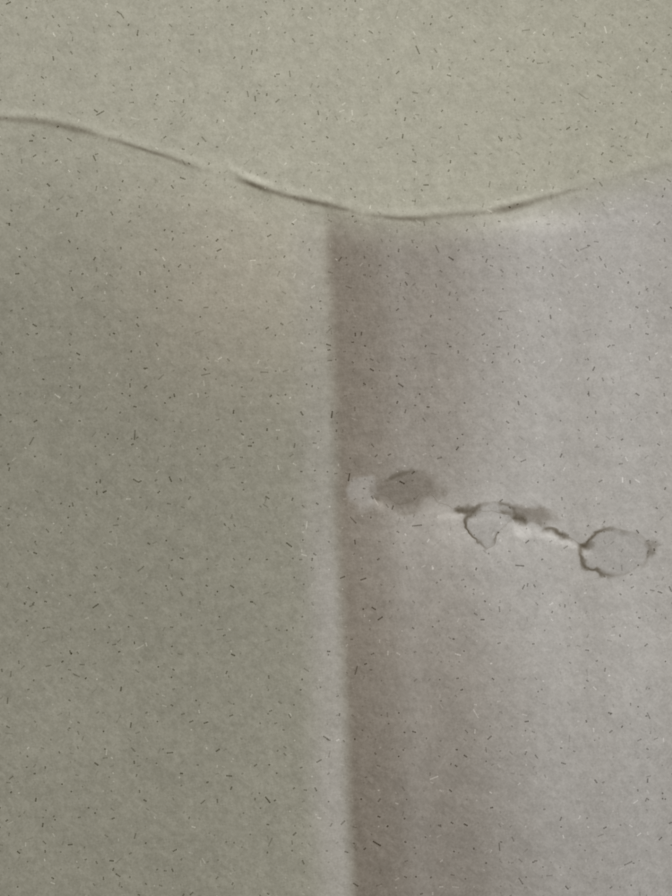
Give the GLSL for this texture, as a Shadertoy shader.

```glsl
// Worn brown cardboard with a curved crease, a vertical fold and a ragged surface tear.
const vec3 SAND = vec3(0.652, 0.641, 0.578);
const vec3 SAGE = vec3(0.528, 0.517, 0.463);
const vec3 PALE = vec3(0.655, 0.640, 0.615);
const vec3 SHADOW = vec3(0.492, 0.458, 0.412);
const vec3 RIDGE = vec3(0.628, 0.610, 0.580);
const vec3 INK = vec3(0.33, 0.30, 0.25);
const float GRAIN = 0.075;
const float FIBRE = 0.22;
const float RAGGED = 0.024;

float hash(vec2 p) {
  return fract(sin(dot(p, vec2(127.1, 311.7))) * 43758.5453);
}

float noise(vec2 p) {
  vec2 i = floor(p), f = fract(p);
  f = f * f * (3.0 - 2.0 * f);
  return mix(mix(hash(i), hash(i + vec2(1, 0)), f.x),
             mix(hash(i + vec2(0, 1)), hash(i + vec2(1, 1)), f.x), f.y);
}

// Layered noise centred on zero.
float fbm(vec2 p) {
  float sum = -0.47, amp = 0.5;
  for (int i = 0; i < 4; i++) {
    sum += amp * noise(p);
    p = mat2(1.6, 1.2, -1.2, 1.6) * p + 7.3;
    amp *= 0.5;
  }
  return sum;
}

float bell(float x, float width) { return exp(-x * x / (width * width)); }
float blob(vec2 p, vec2 centre, vec2 radii) { return bell(length((p - centre) / radii), 1.0); }
float inside(float d, float soft) { return 1.0 - smoothstep(-soft, soft, d); }
float span(float x, float a, float b, float soft) { return inside(a - x, soft) * inside(x - b, soft); }

float creaseHeight(float x) {
  float d = x - 0.47;
  float rise = d < 0.0 ? 0.113 * smoothstep(0.0, 0.5, -d) : 0.078 * smoothstep(0.0, 0.4, d);
  return 0.757 + rise + 0.006 * fbm(vec2(x * 22.0, 3.0));
}

// Signed distance to an oval that narrows towards its lower end.
float flap(vec2 p, vec2 centre, vec2 radii, float taper) {
  vec2 q = (p - centre) / radii;
  q.x /= 1.0 + taper * clamp(q.y, -1.0, 1.0);
  return (length(q) - 1.0) * min(radii.x, radii.y);
}

// Large areas of tone, the fold and its corrugated shadow.
vec3 board(vec2 p, float above) {
  float s = p.x - 0.391 + 0.037 * p.y + 0.007 * fbm(vec2(p.y * 14.0, 1.0));
  float low = 1.0 - smoothstep(0.0, 0.35, p.y);
  vec3 top = SAND * (0.95 + 0.06 * bell(p.x - 0.45, 0.35));
  vec3 left = mix(SAGE, top, smoothstep(-0.28, 0.08, above));
  left += vec3(0.020, 0.008, 0.006) * blob(p, vec2(0.26, 0.67), vec2(0.13));
  left += 0.018 * blob(p, vec2(0.07, 0.19), vec2(0.08, 0.06));
  left += 0.022 * smoothstep(-0.22, -0.04, s);
  float reach = 0.27 - 0.08 * bell(p.y - 0.4, 0.1) + 0.04 * low;
  float ripple = 0.15 * bell(s - 0.078, 0.018) - 0.08 * bell(s - 0.14, 0.025)
               + 0.05 * sin(s * 62.0) * smoothstep(0.16, 0.24, s);
  float light = smoothstep(-0.04, reach, s + 0.03 * fbm(p * 9.0)) + ripple;
  vec3 right = mix(SHADOW, PALE, clamp(light, 0.0, 1.05)) * (1.0 - 0.07 * low);
  vec3 lower = mix(left, right, smoothstep(-0.01, 0.014, s));
  float band = smoothstep(-0.055, -0.016, s) * inside(s, 0.01);
  band *= mix(0.8, 0.35, smoothstep(0.35, 0.62, p.y)) * (0.75 + 0.4 * noise(p * vec2(30, 9)));
  return mix(mix(lower, RIDGE, band), top, smoothstep(-0.05, 0.02, above));
}

// Short dark and pale fibres, one per occupied cell.
float fibres(vec2 p, float px) {
  float total = 0.0;
  for (int i = 0; i < 3; i++) {
    float scale = 42.0 + 31.0 * float(i);
    vec2 g = p * scale + 5.7 * float(i), id = floor(g);
    vec2 q = fract(g) - 0.3 - 0.4 * vec2(hash(id), hash(id + 31.0));
    float angle = 6.2832 * hash(id + 57.0), size = 0.2 * pow(hash(id + 83.0), 2.0);
    vec2 dir = vec2(cos(angle), sin(angle));
    q -= dir * clamp(dot(q, dir), -size, size);
    float pick = hash(id + 11.0), strength = pow(hash(id + 97.0), 2.0);
    float tone = pick < 0.28 ? -1.0 : (pick > 0.9 ? 0.6 : 0.0);
    total += tone * strength * inside(length(q) / scale - 0.0007, 1.2 * px);
  }
  return total;
}

// Worn groove in separate strokes, with a pale lip.
vec3 crease(vec3 col, vec2 p, float above) {
  float wear = 0.07 + 0.3 * span(p.x, -0.1, 0.225, 0.025) + 0.4 * span(p.x, 0.265, 0.39, 0.02)
             + 0.42 * span(p.x, 0.42, 0.64, 0.025);
  wear *= 0.45 + 0.9 * noise(vec2(p.x * 35.0, 8.0));
  col = mix(col, INK, wear * bell(above, 0.0022 + 0.0025 * noise(vec2(p.x * 25.0, 4.0))));
  col += 0.05 * (0.3 + wear) * bell(above - 0.008, 0.005) - 0.035 * wear * bell(above + 0.008, 0.008);
  col += 0.085 * blob(p, vec2(0.59, 0.752), vec2(0.065, 0.016));
  float branch = p.y - 0.813 + 0.55 * (p.x - 0.262);
  return col + span(p.x, 0.255, 0.3, 0.01) * (0.05 * bell(branch, 0.005) - 0.06 * bell(branch + 0.008, 0.003));
}

// Raised paper, hollows and flaps with broken outlines.
vec3 tear(vec3 col, vec2 p) {
  vec2 t = p + RAGGED * vec2(fbm(p * 40.0), fbm(p * 40.0 + 19.0));
  vec2 centreA = vec2(0.545, 0.414), centreB = vec2(0.69, 0.381);
  float broken = smoothstep(0.3, 0.65, noise(p * 62.0));
  col += 0.045 * blob(p, vec2(0.51, 0.408), vec2(0.075, 0.035));
  col = mix(col, PALE, 0.6 * inside(flap(t, vec2(0.409, 0.453), vec2(0.019), 0.0), 0.005));
  float hollow = flap(t, vec2(0.457, 0.45), vec2(0.034, 0.019), 0.2);
  float pocket = flap(t, vec2(0.592, 0.424), vec2(0.027, 0.008), 0.0);
  col = mix(col, SHADOW * 0.91, 0.65 * max(inside(hollow, 0.007), inside(pocket, 0.005)));
  float a = flap(t, centreA, vec2(0.023, 0.026), 0.6);
  float b = flap(t, centreB, vec2(0.04, 0.026), 0.25), d = min(a, b);
  vec2 side = p - (a < b ? centreA : centreB);
  float shaded = max(smoothstep(-0.005, 0.025, -side.x), 0.5 * broken);
  col = mix(col, PALE * 0.91, 0.5 * inside(d, 0.004));
  col = mix(col, INK, (0.12 + 0.6 * shaded) * bell(d, 0.0024));
  col = mix(col, INK, 0.5 * broken * bell(hollow, 0.0025));
  float spine = t.y - 0.462 + 0.23 * (t.x - 0.414) + 0.012 * noise(vec2(p.x * 38.0, 2.0));
  float along = span(p.x, 0.418, 0.66, 0.01);
  col = mix(col, INK, along * (0.12 + 0.65 * broken) * bell(spine, 0.0015 + 0.0035 * broken));
  return col + 0.065 * along * (0.4 + broken) * bell(spine + 0.01, 0.006);
}

void mainImage(out vec4 fragColor, in vec2 fragCoord) {
  vec2 p = fragCoord / iResolution.xy * vec2(0.75, 1.0);
  float above = p.y - creaseHeight(p.x);
  vec3 col = tear(crease(board(p, above), p, above), p);
  // Mottling, matted pulp and loose fibres.
  col *= 1.0 + 0.07 * fbm(p * vec2(42, 62));
  vec2 pulp = mat2(0.8, 0.6, -0.6, 0.8) * p;
  col += GRAIN * (fbm(pulp * vec2(150, 210)) + 0.45 * noise(pulp.yx * 470.0) - 0.22);
  col += FIBRE * fibres(p, 1.0 / iResolution.y);
  fragColor = vec4(clamp(col, 0.0, 1.0), 1.0);
}
```
